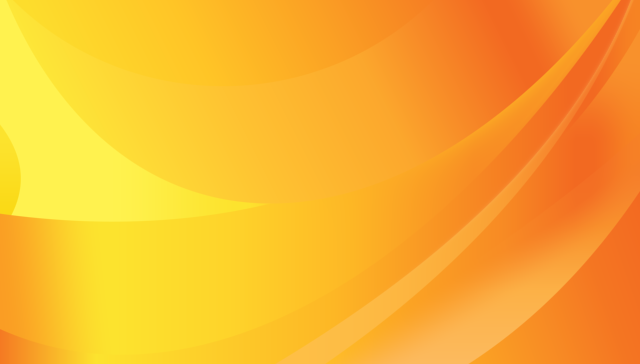
Give the GLSL for this background, as a WebGL 2 fragment shader.

```glsl
#version 300 es
precision highp float;
// Warm abstract background: overlapping curved sheets in yellow, gold and orange.
uniform vec2 u_resolution;
out vec4 fragColor;

const vec3 LEMON = vec3(1.00, 0.95, 0.31);
const vec3 YELLOW = vec3(0.99, 0.89, 0.18);
const vec3 GOLD = vec3(1.00, 0.77, 0.15);
const vec3 AMBER = vec3(0.985, 0.64, 0.14);
const vec3 ORANGE = vec3(0.97, 0.54, 0.14);
const vec3 EMBER = vec3(0.95, 0.41, 0.13);
const vec3 PEACH = vec3(0.99, 0.73, 0.37);

float cross2(vec2 a, vec2 b) { return a.x * b.y - a.y * b.x; }

// Signed distance, in canvas heights, to the conic from a to b with control m.
// Negative on the chord side; weight 1 is a parabola, less is an ellipse.
float conic(vec2 p, vec2 a, vec2 m, vec2 b, float weight) {
  float area = cross2(m - a, b - a);
  float wa = cross2(m - p, b - p) / area;
  float wm = cross2(p - a, b - a) / area;
  float f = wm * wm - 4.0 * weight * weight * wa * (1.0 - wa - wm);
  float slope = length(vec2(dFdx(f), dFdy(f)));
  return f / max(slope * u_resolution.y, 1e-5);
}

// Smooth coverage of the negative side of a distance.
float inside(float d) {
  float edge = 0.8 / u_resolution.y;
  return 1.0 - smoothstep(-edge, edge, d);
}

// Four colours blended between ascending stops.
vec3 ramp(float t, vec4 stops, vec3 c0, vec3 c1, vec3 c2, vec3 c3) {
  vec3 k = clamp((t - stops.xyz) / (stops.yzw - stops.xyz), 0.0, 1.0);
  return mix(mix(mix(c0, c1, k.x), c2, k.y), c3, k.z);
}

float glow(float d, float width) { return exp(-abs(d) / width); }

void main() {
  vec2 p = gl_FragCoord.xy / u_resolution;
  float slant = p.x - 0.285 * (1.0 - p.y);

  // Sheet boundaries
  float crest = conic(p, vec2(0.02, 1.0), vec2(0.348, 0.425), vec2(0.677, 1.0), 0.7);
  float bowl = conic(p, vec2(0.01, 1.0), vec2(0.337, -0.358), vec2(0.957, 1.0), 0.7);
  float wedge = conic(p, vec2(0.0, 0.413), vec2(0.228, 0.358), vec2(0.423, 0.441), 1.0);
  float sweep = conic(p, vec2(0.0, 0.096), vec2(0.482, -0.283), vec2(0.97, 1.0), 0.85);
  float ribbon = conic(p, vec2(0.43, 0.0), vec2(0.867, 0.461), vec2(0.986, 1.0), 1.0);
  float ribbonLow = conic(p, vec2(0.508, 0.0), vec2(0.862, 0.43), vec2(0.99, 1.0), 1.0);
  float sliver = conic(p, vec2(0.82, 0.52), vec2(0.93, 0.70), vec2(1.0, 0.92), 1.0);
  float veil = conic(p, vec2(0.495, 0.0), vec2(0.846, 0.384), vec2(1.0, 0.635), 1.0);
  float corner = conic(p, vec2(0.732, 0.0), vec2(0.885, 0.174), vec2(1.0, 0.475), 1.0);
  float petal = conic(p, vec2(0.0, 0.658), vec2(0.065, 0.51), vec2(0.0, 0.36), 1.0);

  // Lower right sheet, with a dark ember and a pale sliver
  vec3 color = ramp(p.x, vec4(0.48, 0.64, 0.79, 0.9), GOLD, AMBER, ORANGE, EMBER);
  color = mix(color, ORANGE, 0.8 * smoothstep(0.92, 1.0, p.x));
  float sliverFade = smoothstep(0.6, 0.85, p.y);
  color = mix(color, mix(ORANGE, PEACH, 0.15), (1.0 - inside(sliver)) * sliverFade);

  // Pale ribbon narrowing to the upper right
  float ribbonFade = 1.0 - smoothstep(0.5, 0.95, p.x);
  color = mix(color, mix(GOLD, PEACH, 0.7), inside(ribbonLow) * (0.2 + 0.6 * ribbonFade));

  // Translucent veil, brightest toward its bottom edge
  vec3 veilColor = ramp(p.y, vec4(0.0, 0.2, 0.38, 0.55),
      PEACH, mix(AMBER, PEACH, 0.6), mix(ORANGE, PEACH, 0.15), mix(EMBER, PEACH, 0.2));
  float veilBody = smoothstep(-0.005, 0.13, veil);
  float veilEdge = 0.25 * (1.0 - inside(veil)) * smoothstep(0.7, 0.9, p.x);
  color = mix(color, veilColor, max(veilBody, veilEdge));
  vec3 cornerColor = ramp(p.x + 0.2 * p.y, vec4(0.74, 0.88, 0.98, 1.1),
      AMBER, ORANGE, mix(ORANGE, EMBER, 0.6), EMBER);
  color = mix(cornerColor, color, inside(corner));

  // Long underside between the sweep and the ribbon
  vec3 under = ramp(p.x, vec4(0.0, 0.15, 0.52, 0.89),
      mix(ORANGE, EMBER, 0.5), YELLOW, mix(GOLD, AMBER, 0.4), EMBER);
  color = mix(color, under, inside(ribbon));
  color = mix(color, PEACH, 0.3 * glow(ribbon, 0.004) * smoothstep(0.5, 0.8, p.x));

  // Golden sweep, shaded at the left and lit along the bowl rim
  vec3 band = ramp(p.x, vec4(0.18, 0.36, 0.55, 0.74), YELLOW,
      mix(YELLOW, GOLD, 0.5), mix(GOLD, AMBER, 0.4), ORANGE);
  float leftShade = 1.0 - smoothstep(-0.02, 0.16, p.x - 0.06 * (0.4 - p.y));
  band = mix(band, mix(AMBER, ORANGE, 0.25), leftShade);
  float rim = glow(bowl, 0.035) * smoothstep(0.45, 0.8, p.x);
  band = mix(band, mix(GOLD, AMBER, 0.6), 0.75 * rim);
  color = mix(color, band, inside(sweep));
  float spark = glow(sweep + 0.012, 0.008) * smoothstep(0.75, 0.95, p.x);
  color = mix(color, AMBER, 0.5 * spark * inside(sweep));

  // Lemon wedge and the petal at the left edge
  vec3 wedgeColor = mix(LEMON, YELLOW, smoothstep(0.16, 0.38, p.x));
  vec3 petalColor = mix(vec3(0.98, 0.85, 0.08), YELLOW, smoothstep(0.38, 0.64, p.y));
  wedgeColor = mix(wedgeColor, petalColor, inside(petal));
  color = mix(color, wedgeColor, inside(wedge) * (1.0 - smoothstep(0.38, 0.45, p.x)));

  // Upper bowl with its deeper crest
  vec3 bowlColor = ramp(slant, vec4(0.0, 0.28, 0.52, 0.76),
      mix(YELLOW, LEMON, 0.3), mix(GOLD, PEACH, 0.2), mix(AMBER, PEACH, 0.15), EMBER);
  bowlColor = mix(bowlColor, mix(ORANGE, PEACH, 0.15), smoothstep(0.78, 0.9, slant));
  vec3 crestColor = ramp(slant, vec4(0.04, 0.27, 0.5, 0.7),
      mix(YELLOW, GOLD, 0.2), GOLD, mix(AMBER, ORANGE, 0.2), mix(ORANGE, EMBER, 0.5));
  bowlColor = mix(bowlColor, crestColor, inside(crest));
  color = mix(color, bowlColor, inside(bowl));

  fragColor = vec4(color, 1.0);
}
```
